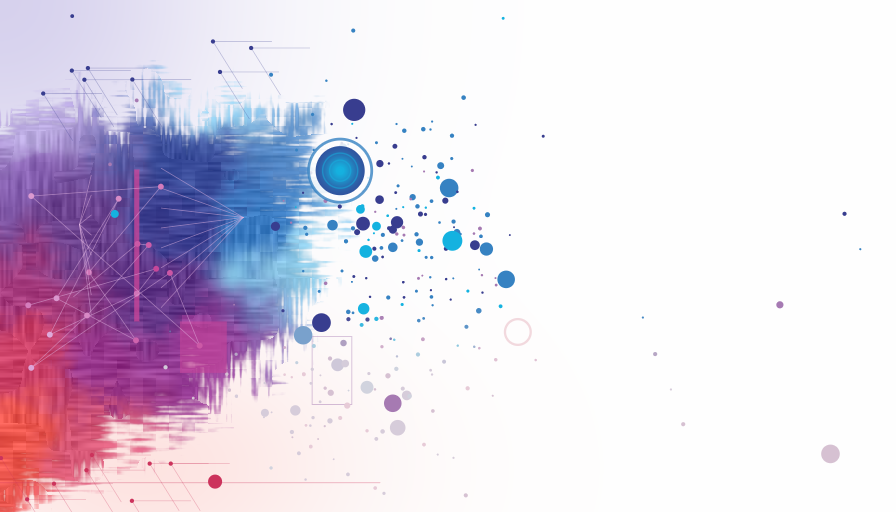
This background is drawn by a WebGL 1 fragment shader. Its source:

```glsl
precision highp float;
// Ragged ink mass with a node network at left, dispersing into dots on white.
uniform vec2 u_resolution;
#define HEIGHT 4.38
#define PAPER vec3(0.995)
#define INDIGO vec3(0.22, 0.24, 0.56)
#define BLUE vec3(0.21, 0.51, 0.76)
#define CYAN vec3(0.08, 0.70, 0.88)
#define MAUVE vec3(0.65, 0.48, 0.70)
#define MAGENTA vec3(0.78, 0.27, 0.60)
#define RED vec3(0.80, 0.20, 0.36)
#define BLUSH vec3(0.95, 0.85, 0.87)
#define RAGGED 0.75

float px; // one pixel in scene units
vec3 c;   // colour painted so far

float hash(vec2 p) { return fract(sin(dot(p, vec2(127.1, 311.7))) * 43758.5); }
float noise(vec2 p) {
  vec2 i = floor(p), f = fract(p);
  f = f * f * (3.0 - 2.0 * f);
  return mix(mix(hash(i), hash(i + vec2(1, 0)), f.x),
             mix(hash(i + vec2(0, 1)), hash(i + 1.0), f.x), f.y);
}
float fbm(vec2 p) {
  float sum = 0.0, amp = 0.5;
  for (int i = 0; i < 5; i++) {
    sum += amp * noise(p);
    p = p * 2.1 + 3.7;
    amp *= 0.5;
  }
  return sum;
}
float glow(vec2 d) { return exp(-dot(d, d)); }
float fill(float d) { return clamp(0.5 - d / px, 0.0, 1.0); }
float box(vec2 p, vec2 size) { return max(abs(p.x) - size.x, abs(p.y) - size.y); }
void paint(vec3 ink, float a) { c = mix(c, ink, a); }
void disc(vec2 p, vec2 at, float r, vec3 ink) { paint(ink, fill(length(p - at) - r)); }
float line(vec2 p, vec2 a, vec2 b) {
  vec2 e = b - a;
  return fill(length(p - a - e * clamp(dot(p - a, e) / dot(e, e), 0.0, 1.0)) - 0.003);
}

// Colour anchors, weighted by closeness
vec4 tint(vec2 d, float r, float g, float b) {
  float w = dot(d, d) + 0.03;
  return vec4(r, g, b, 1) / (w * w);
}
vec3 massColor(vec2 p) {
  vec4 s = tint(p - vec2(0.3, 1.05), 0.72, 0.66, 0.87);
  s += tint(p - vec2(0.3, 1.55), 0.52, 0.37, 0.69);
  s += tint(p - vec2(0.6, 2.0), 0.40, 0.24, 0.54);
  s += tint(p - vec2(0.15, 2.5), 0.64, 0.22, 0.48);
  s += tint(p - vec2(0.2, 3.1), 0.80, 0.25, 0.40);
  s += tint(p - vec2(0.1, 3.8), 0.93, 0.34, 0.30);
  s += tint(p - vec2(0.9, 3.75), 0.84, 0.34, 0.46);
  s += tint(p - vec2(0.9, 3.1), 0.58, 0.20, 0.54);
  s += tint(p - vec2(1.65, 3.0), 0.60, 0.24, 0.60);
  s += tint(p - vec2(1.3, 2.5), 0.36, 0.20, 0.52);
  s += tint(p - vec2(1.6, 1.9), 0.21, 0.23, 0.55);
  s += tint(p - vec2(1.6, 1.35), 0.22, 0.29, 0.60);
  s += tint(p - vec2(2.25, 1.9), 0.22, 0.48, 0.76);
  s += tint(p - vec2(2.65, 2.2), 0.56, 0.80, 0.91);
  s += tint(p - vec2(1.9, 0.9), 0.55, 0.79, 0.91);
  return s.rgb / s.a;
}

// Dots in jittered cells, dense in a cloud with a pale tail below
void scatter(vec2 p, float cell, float spread, float amount) {
  vec2 id = floor(p / cell), seed = id + cell * 91.0;
  float r = mix(0.12, 0.32, hash(seed + 5.3)), pick = hash(seed + 2.9);
  vec2 jitter = vec2(hash(seed + 1.7), hash(seed + 8.1)) * 2.0 - 1.0;
  vec2 at = (id + 0.5 + (0.48 - r) * jitter) * cell;
  float cloud = glow((at - vec2(3.45, 2.0)) / vec2(0.5, 0.8) / spread)
    + 0.4 * glow((at - vec2(2.8, 3.4)) / vec2(0.7, 0.45) / spread);
  vec3 ink = pick < 0.45 ? BLUE : pick < 0.68 ? INDIGO : pick < 0.82 ? CYAN : MAUVE;
  ink = mix(ink, BLUSH, smoothstep(2.6, 3.2, at.y) * 0.85);
  if (hash(seed) < amount * cloud) disc(p, at, r * cell, ink);
}
vec2 node(float i) { return vec2(0.1, 1.5) + 1.65 * vec2(hash(vec2(i, 3)), hash(vec2(i, 8))); }

void main() {
  px = HEIGHT / u_resolution.y;
  vec2 p = vec2(gl_FragCoord.x, u_resolution.y - gl_FragCoord.y) * px;
  // Paper with lavender and peach glows
  c = mix(PAPER, vec3(0.84, 0.82, 0.93), glow(p / 1.95));
  paint(vec3(0.99, 0.88, 0.87), 0.9 * glow((p - vec2(1.2, 4.0)) / vec2(1.8, 1.1)));
  // Ink mass with torn, streaked and blocky edges
  float streak = mix(noise(p * vec2(50, 5)), noise(p * vec2(5, 50)), step(0.5, noise(p * 4.0))) - 0.5;
  float block = hash(floor(p * vec2(9, 13))) - 0.5;
  float inside = min(min(p.y - 0.95, 2.65 - p.x), 0.86 * (4.45 - 0.6 * p.x - p.y));
  inside += RAGGED * (fbm(p * 3.0) - 0.48) + 0.35 * streak + 0.12 * block;
  vec2 warp = vec2(fbm(p * 2.5), fbm(p * 2.5 + 9.0)) - 0.48;
  paint(massColor(p + 0.6 * warp + 0.1 * block) + 0.14 * streak + 0.06 * block, smoothstep(-0.12, 0.22, inside));
  paint(MAGENTA, 0.6 * fill(box(p - vec2(1.74, 2.97), vec2(0.2, 0.22))));
  paint(MAGENTA, 0.8 * fill(box(p - vec2(1.17, 2.1), vec2(0.022, 0.65))));
  paint(vec3(0.55, 0.85, 0.95), 0.8 * glow((p - vec2(2.0, 2.35)) * 6.3));
  // Node network with two fans of rays, and circuit lines above and below
  vec3 thread = vec3(0.88, 0.70, 0.88);
  for (int i = 0; i < 16; i++) {
    float k = float(i), side = step(8.0, k);
    vec2 a = node(k), hub = mix(vec2(2.08, 1.86), vec2(0.68, 1.92), side);
    vec2 ray = vec2(mix(-0.7, 0.1, side), 0.17 * mod(k, 8.0) - 0.42);
    paint(thread, 0.55 * max(line(p, a, node(k + 1.0)), line(p, hub, hub + ray)));
    disc(p, a, 0.025, mix(thread, MAGENTA, hash(a)));
    a = vec2(2.2 * hash(vec2(k, 4)), mix(0.35, 3.8, side) + 0.5 * hash(vec2(k, 6)));
    vec3 wire = mix(INDIGO, RED, side);
    paint(wire, 0.3 * max(line(p, a, a + vec2(0.25, 0.4)), line(p, a, a + vec2(0.5, 0))));
    disc(p, a, 0.018, wire);
  }
  paint(RED, 0.45 * line(p, vec2(0, 4.13), vec2(3.25, 4.13)));
  paint(MAUVE, 0.6 * fill(abs(box(p - vec2(2.84, 3.17), vec2(0.17, 0.29))) - 0.003));
  // Scattered dots, then large accents
  scatter(p, 0.25, 1.0, 0.65);
  scatter(p + 0.07, 0.14, 1.1, 0.4);
  scatter(p, 0.06, 1.5, 0.2);
  disc(p, vec2(3.03, 0.94), 0.095, INDIGO);
  disc(p, vec2(2.75, 2.76), 0.08, INDIGO);
  disc(p, vec2(3.87, 2.06), 0.085, CYAN);
  disc(p, vec2(4.33, 2.39), 0.075, BLUE);
  disc(p, vec2(3.36, 3.45), 0.075, MAUVE);
  disc(p, vec2(1.84, 4.12), 0.06, RED);
  paint(BLUSH, fill(abs(length(p - vec2(4.43, 2.84)) - 0.11) - 0.01));
  // Concentric lens
  float r = length(p - vec2(2.91, 1.46));
  paint(PAPER, 0.85 * fill(r - 0.27));
  paint(BLUE, 0.8 * fill(abs(r - 0.27) - 0.012));
  paint(mix(CYAN, INDIGO, smoothstep(0.0, 0.22, r) * 0.8), fill(r - 0.21));
  paint(CYAN, 0.5 * fill(abs(mod(r, 0.06) - 0.03) - 0.006) * fill(r - 0.19));
  gl_FragColor = vec4(c, 1);
}
```
